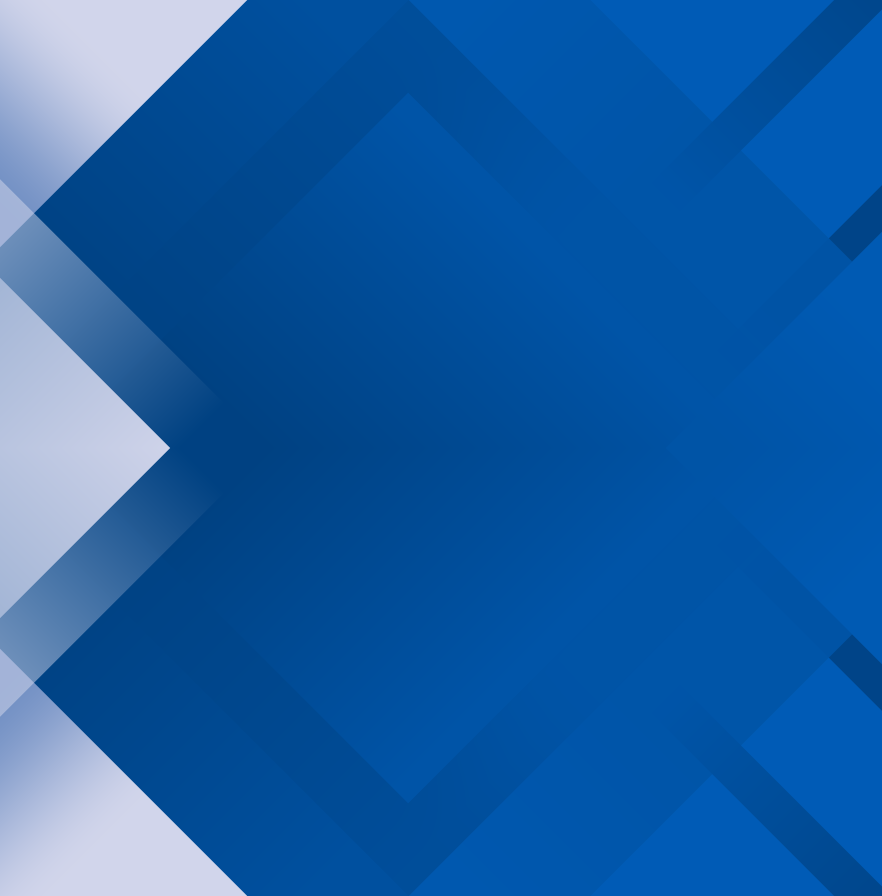
Write a Shadertoy shader that draws this background.

```glsl
const vec3 LAVENDER = vec3(0.82, 0.835, 0.92);
const vec3 STEEL = vec3(0.44, 0.56, 0.765);
const vec3 MIST = vec3(0.60, 0.685, 0.82);

// Blue tone of a given strength
vec3 blue(float level) {
    return vec3(0.0, level, level * 1.99);
}

// Linear blend of two levels, clamped between positions a and b
float ramp(float from, float to, float a, float b, float x) {
    return mix(from, to, clamp((x - a) / (b - a), 0.0, 1.0));
}

// Antialiased half plane: 1 where x lies beyond the edge
float beyond(float edge, float x, float soft) {
    return smoothstep(-soft, soft, x - edge);
}

float stripe(float a, float b, float x, float soft) {
    return beyond(a, x, soft) * beyond(-b, -x, soft);
}

// Blue level of the nested diamonds, in diagonal coordinates
float diamondLevel(float u, float v, float soft) {
    float left = ramp(0.262, 0.314, 0.30, 0.85, u);
    float outside = ramp(0.344, 0.332, 0.05, 0.40, v);
    float ring = ramp(0.260, 0.304, 0.28, 0.92, u);
    ring = mix(ring, 0.328, smoothstep(0.02, 0.42, v) * smoothstep(0.80, 0.86, u));
    float inner = ramp(0.256, 0.330, 0.30, 0.83, u);

    float level = mix(left, outside, beyond(0.956, u, soft));
    level = mix(level, ring, stripe(-0.044, 2.0, v, soft) * beyond(-0.956, -u, soft));
    return mix(level, inner, beyond(0.059, v, soft) * beyond(-0.852, -u, soft));
}

// Bright outer field, right-hand nose and crossing bars
float rightLevel(float level, float u, float v, float soft) {
    float far = beyond(1.159, u, soft);
    level = mix(level, 0.358, far);
    float nose = ramp(0.328, 0.352, 0.82, 1.10, u);
    level = mix(level, nose, beyond(0.743, v, soft));

    float upperBar = ramp(0.330, 0.278, 1.04, 1.47, u);
    level = mix(level, upperBar, stripe(0.431, 0.495, v, soft) * smoothstep(1.0, 1.06, u));
    float lowerBar = mix(0.326, 0.268, far);
    return mix(level, lowerBar, stripe(0.691, 0.743, v, soft) * smoothstep(0.85, 1.02, u));
}

void mainImage(out vec4 fragColor, in vec2 fragCoord) {
    // Mirrored diagonal coordinates, in units of the canvas height
    vec2 p = fragCoord / iResolution.y;
    p.y = abs(p.y - 0.5);
    float u = p.x + p.y;
    float v = p.x - p.y;
    float soft = 0.9 / iResolution.y;

    // Blue field
    float level = diamondLevel(u, v, soft);
    vec3 color = blue(rightLevel(level, u, v, soft));

    // Pale corners
    vec3 corner = mix(STEEL, LAVENDER, smoothstep(0.26, 0.56, u));
    color = mix(color, corner, beyond(0.224, -v, soft));

    // Translucent chevron fading toward its tip
    float veil = ramp(0.52, 0.0, -0.224, 0.20, v);
    color = mix(color, LAVENDER, veil * beyond(-0.300, -u, soft));

    // Pale pointed panel
    vec3 panel = mix(MIST, LAVENDER, ramp(0.15, 0.95, -0.20, 0.19, v));
    color = mix(color, panel, beyond(-0.190, -u, soft));

    fragColor = vec4(color, 1.0);
}
```
